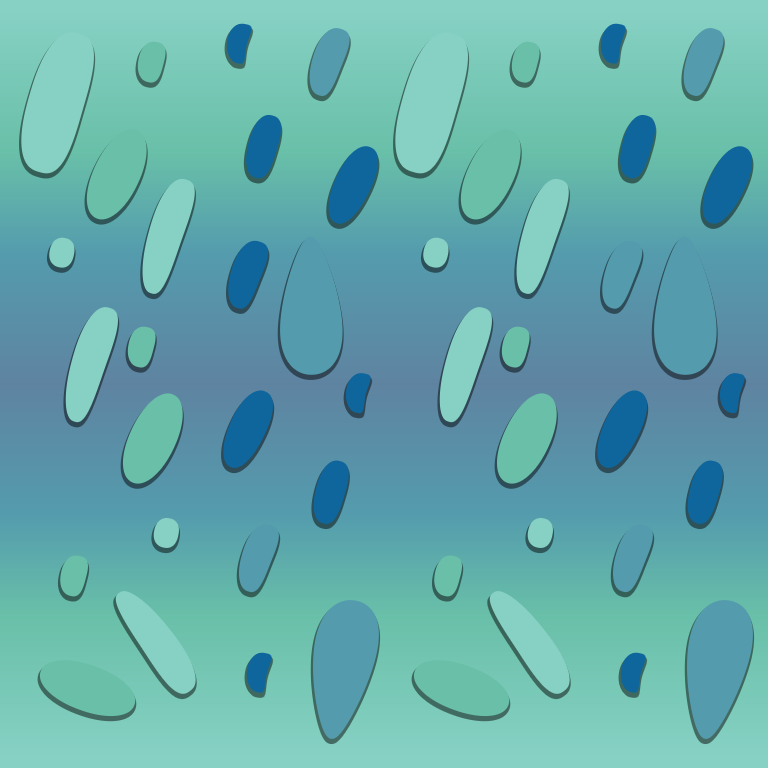
Reproduce this pattern procedurally as a Shadertoy shader.

```glsl
const float TILE_WIDTH = 0.487;
const float TILES_ACROSS = 2.0;
const vec2 SHADOW_SHIFT = vec2(0.0008, 0.0045);
const float SHADOW_SPREAD = 0.0022;
const float SHADOW_SHADE = 0.52;

const vec3 MINT = vec3(0.53, 0.82, 0.77);
const vec3 GREEN = vec3(0.41, 0.75, 0.66);
const vec3 STEEL = vec3(0.33, 0.61, 0.68);
const vec3 SLATE = vec3(0.37, 0.515, 0.63);
const vec3 BLUE = vec3(0.06, 0.40, 0.61);

// axis: centre to tip; form: half width, taper, bend, roundness power
struct Pebble {
    vec2 axis;
    vec4 form;
    vec3 tint;
};

// Approximate distance to a tapered, bent superellipse
float pebbleDistance(vec2 p, vec2 axis, vec4 form) {
    float halfLength = length(axis);
    vec2 dir = axis / halfLength;
    float along = dot(p, dir) / halfLength;
    float across = dot(p, vec2(dir.y, -dir.x));
    float u = clamp(along, -1.0, 1.0);
    across += form.z * (1.0 - u * u);
    float halfWidth = form.x * (1.0 + form.y * u);
    vec2 q = abs(vec2(along, across / halfWidth)) + 1e-4;
    float k = pow(pow(q.x, form.w) + pow(q.y, form.w), 1.0 / form.w);
    vec2 slope = pow(q / k, vec2(form.w - 1.0)) / vec2(halfLength, halfWidth);
    return (k - 1.0) / length(slope);
}

float coverage(float d, float pixel) {
    return clamp(0.5 - d / pixel, 0.0, 1.0);
}

// Offset from a spot in the nearest tile
vec2 tileOffset(vec2 p, vec2 spot) {
    vec2 q = p - spot;
    q.x -= TILE_WIDTH * clamp(round(q.x / TILE_WIDTH), 0.0, TILES_ACROSS - 1.0);
    return q;
}

void drawPebble(inout vec3 color, vec2 p, float pixel, Pebble stone, vec2 spot) {
    vec2 q = tileOffset(p, spot);
    float body = pebbleDistance(q, stone.axis, stone.form);
    float shadow = pebbleDistance(q + SHADOW_SHIFT, stone.axis, stone.form) - SHADOW_SPREAD;
    color *= mix(1.0, SHADOW_SHADE, coverage(shadow, pixel));
    color = mix(color, stone.tint, coverage(body, pixel));
}

void drawPair(inout vec3 color, vec2 p, float pixel, Pebble stone, vec2 spots[2]) {
    for (int i = 0; i < 2; i++) drawPebble(color, p, pixel, stone, spots[i]);
}

void drawTrio(inout vec3 color, vec2 p, float pixel, Pebble stone, vec2 spots[3]) {
    for (int i = 0; i < 3; i++) drawPebble(color, p, pixel, stone, spots[i]);
}

// Vertical gradient mirrored about the middle
vec3 waterGradient(float height) {
    float h = abs(2.0 * height - 1.0);
    vec3 color = mix(SLATE, STEEL, clamp(h / 0.34, 0.0, 1.0));
    color = mix(color, GREEN, clamp((h - 0.34) / 0.26, 0.0, 1.0));
    return mix(color, MINT, clamp((h - 0.6) / 0.38, 0.0, 1.0));
}

void mainImage(out vec4 fragColor, in vec2 fragCoord) {
    float pixel = 1.0 / iResolution.y;
    vec2 p = fragCoord * pixel;
    vec3 color = waterGradient(p.y);

    // Small stones
    Pebble bud = Pebble(vec2(0.006, 0.026), vec4(0.0165, 0.05, 0.0025, 2.5), GREEN);
    drawTrio(color, p, pixel, bud, vec2[3](vec2(0.199, 0.919), vec2(0.186, 0.548), vec2(0.098, 0.25)));
    Pebble bean = Pebble(vec2(0.005, 0.0255), vec4(0.013, 0.1, 0.0065, 3.0), BLUE);
    drawTrio(color, p, pixel, bean, vec2[3](vec2(0.315, 0.943), vec2(0.47, 0.488), vec2(0.341, 0.124)));
    Pebble dot = Pebble(vec2(0.004, 0.019), vec4(0.016, 0.0, 0.0005, 2.3), MINT);
    drawPair(color, p, pixel, dot, vec2[2](vec2(0.081, 0.671), vec2(0.217, 0.306)));

    // Medium stones; one kidney is blue in the first tile only
    Pebble kidney = Pebble(vec2(0.015, 0.043), vec4(0.0195, 0.1, 0.004, 2.6), STEEL);
    drawPair(color, p, pixel, kidney, vec2[2](vec2(0.43, 0.919), vec2(0.338, 0.273)));
    kidney.tint = p.x < TILE_WIDTH ? BLUE : STEEL;
    drawPebble(color, p, pixel, kidney, vec2(0.324, 0.642));
    Pebble capsule = Pebble(vec2(0.011, 0.0405), vec4(0.019, 0.05, 0.002, 2.5), BLUE);
    drawPair(color, p, pixel, capsule, vec2[2](vec2(0.344, 0.809), vec2(0.432, 0.359)));
    Pebble seed = Pebble(vec2(0.023, 0.049), vec4(0.0235, 0.05, 0.001, 2.2), BLUE);
    drawPair(color, p, pixel, seed, vec2[2](vec2(0.46, 0.759), vec2(0.323, 0.441)));

    // Leaves and long stones, each with one turned copy
    Pebble leaf = Pebble(vec2(0.027, 0.057), vec4(0.03, 0.0, 0.0, 2.1), GREEN);
    drawPair(color, p, pixel, leaf, vec2[2](vec2(0.152, 0.773), vec2(0.199, 0.429)));
    leaf.axis = vec2(-0.061, 0.022);
    drawPebble(color, p, pixel, leaf, vec2(0.114, 0.104));
    Pebble finger = Pebble(vec2(0.023, 0.074), vec4(0.022, 0.12, 0.005, 2.6), MINT);
    drawPair(color, p, pixel, finger, vec2[2](vec2(0.22, 0.692), vec2(0.12, 0.525)));
    finger.axis = vec2(-0.046, 0.064);
    finger.form.yz = vec2(-0.15, -0.004);
    drawPebble(color, p, pixel, finger, vec2(0.201, 0.164));

    // Large stones
    Pebble pill = Pebble(vec2(0.026, 0.09), vec4(0.036, 0.0, 0.004, 2.7), MINT);
    drawPebble(color, p, pixel, pill, vec2(0.077, 0.866));
    Pebble drop = Pebble(vec2(-0.001, 0.09), vec4(0.0375, -0.42, 0.0, 2.1), STEEL);
    drawPebble(color, p, pixel, drop, vec2(0.405, 0.602));
    drop = Pebble(vec2(0.016, 0.09), vec4(0.038, 0.4, 0.002, 2.1), STEEL);
    drawPebble(color, p, pixel, drop, vec2(0.447, 0.128));

    fragColor = vec4(color, 1.0);
}
```
